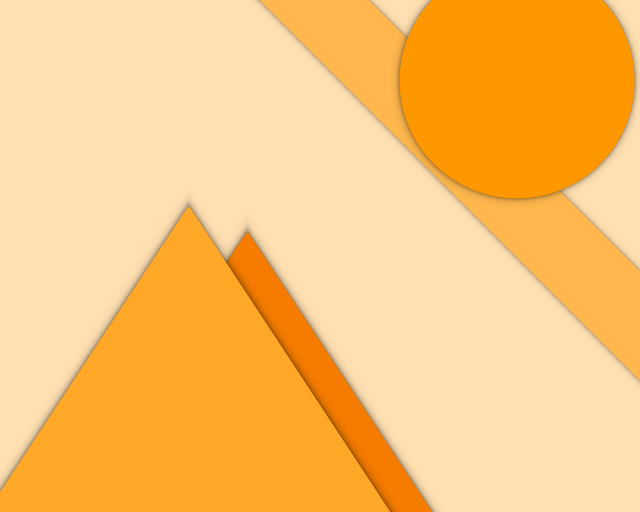
Reproduce this background procedurally as a Shadertoy shader.

```glsl
// Flat paper-cut desert: a diagonal band, a sun disc and two peaks on sand.
// Each sheet is a signed distance, painted back to front, and darkens the
// sheets beneath it with a soft contact shadow. Lengths are canvas heights.

const vec3 SAND       = vec3(1.000, 0.878, 0.698);
const vec3 BAND       = vec3(1.000, 0.718, 0.302);
const vec3 SUN        = vec3(1.000, 0.596, 0.000);
const vec3 BACK_PEAK  = vec3(0.961, 0.486, 0.000);
const vec3 FRONT_PEAK = vec3(1.000, 0.655, 0.149);

const float BAND_OFFSET     = 1.6132;  // x + y along the band's centre line
const float BAND_HALF_WIDTH = 0.0755;
const vec2  SUN_CENTER      = vec2(1.0098, 0.842);
const float SUN_RADIUS      = 0.2295;
const vec2  BACK_APEX       = vec2(0.483, 0.549);
const vec2  FRONT_APEX      = vec2(0.3685, 0.599);
const float PEAK_SLOPE      = 1.52;
const float TIP_ROUNDING    = 0.002;

// Shadow: x = darkness at the edge, y = falloff length
const vec2 BAND_SHADOW = vec2(0.30, 0.0040);
const vec2 SUN_SHADOW  = vec2(0.36, 0.0050);
const vec2 PEAK_SHADOW = vec2(0.42, 0.0055);

// Signed distances, negative inside
float bandDistance(vec2 p) {
    return abs(p.x + p.y - BAND_OFFSET) * inversesqrt(2.0) - BAND_HALF_WIDTH;
}

float discDistance(vec2 p, vec2 center, float radius) {
    return length(p - center) - radius;
}

float peakDistance(vec2 p, vec2 apex) {
    vec2 q = p - apex;
    q.x = length(vec2(q.x, TIP_ROUNDING));
    return dot(q, normalize(vec2(PEAK_SLOPE, 1.0)));
}

// Cast the shadow of a sheet, then lay the sheet on top
vec3 laySheet(vec3 below, vec3 sheet, float d, vec2 shadow, float pixel) {
    float shade = shadow.x * exp(-max(d, 0.0) / shadow.y);
    float cover = 1.0 - smoothstep(-0.7 * pixel, 0.7 * pixel, d);
    return mix(below * (1.0 - shade), sheet, cover);
}

void mainImage(out vec4 fragColor, in vec2 fragCoord) {
    float pixel = 1.0 / iResolution.y;
    vec2 p = fragCoord * pixel;

    vec3 color = SAND;
    color = laySheet(color, BAND, bandDistance(p), BAND_SHADOW, pixel);
    color = laySheet(color, SUN, discDistance(p, SUN_CENTER, SUN_RADIUS), SUN_SHADOW, pixel);
    color = laySheet(color, BACK_PEAK, peakDistance(p, BACK_APEX), PEAK_SHADOW, pixel);
    color = laySheet(color, FRONT_PEAK, peakDistance(p, FRONT_APEX), PEAK_SHADOW, pixel);

    fragColor = vec4(color, 1.0);
}
```
